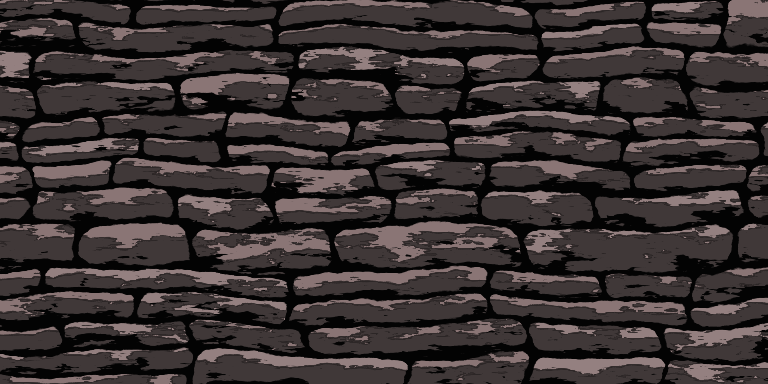
Give the GLSL for this texture, as a WebGL 2 fragment shader.

```glsl
#version 300 es
precision highp float;
// Dry stone wall: flat-toned, ragged slabs stacked in uneven courses with black joints.
uniform vec2 u_resolution;
out vec4 fragColor;

float hash(vec2 p) {
    return fract(sin(dot(p, vec2(127.1, 311.7))) * 43758.5);
}

// Distance to the nearest scattered point
float cellular(vec2 p) {
    vec2 cell = floor(p);
    float nearest = 4.0;
    for (int y = -1; y <= 1; y++)
        for (int x = -1; x <= 1; x++) {
            vec2 c = cell + vec2(x, y);
            vec2 toPoint = c + vec2(hash(c), hash(c + 57.3)) - p;
            nearest = min(nearest, dot(toPoint, toPoint));
        }
    return sqrt(nearest);
}

// Layered cellular noise centred on zero
float grain(vec2 p) {
    float sum = 0.0, amp = 1.5;
    for (int i = 0; i < 4; i++) {
        sum += amp * (cellular(p) - 0.45);
        p = p * 2.03 + 7.3;
        amp *= 0.55;
    }
    return sum;
}

// Jittered one-dimensional division: low edge, high edge, index
float edgeAt(float i, float seed, float jitter) {
    return i + jitter * (hash(vec2(i, seed)) - 0.5);
}

vec3 spanAt(float x, float seed, float jitter) {
    float i = floor(x);
    if (x < edgeAt(i, seed, jitter)) i -= 1.0;
    else if (x >= edgeAt(i + 1.0, seed, jitter)) i += 1.0;
    return vec3(edgeAt(i, seed, jitter), edgeAt(i + 1.0, seed, jitter), i);
}

float roundedBox(vec2 p, vec2 extent, float radius) {
    vec2 q = abs(p) - extent + radius;
    return length(max(q, 0.0)) + min(max(q.x, q.y), 0.0) - radius;
}

// Turns a field into an approximate distance to its zero contour
float contour(float field, float px) {
    return field * px / max(length(vec2(dFdx(field), dFdy(field))), 1e-4);
}

void main() {
    float px = 1.0 / u_resolution.y;
    vec2 p = gl_FragCoord.xy * px;

    // Undulating joints
    vec2 q = p + 0.011 * vec2(sin(31.0 * p.y + 4.0 * sin(5.0 * p.x)),
                              sin(7.0 * p.x + 3.0 * sin(4.0 * p.y)) + 0.5 * sin(17.0 * p.x + 9.0 * p.y));

    // Courses, then blocks along each course
    vec3 course = spanAt(q.y * 7.0, 3.0, 0.4);
    vec3 block = spanAt(q.x * 1.6, course.z * 7.3 + 11.0, 0.6);
    vec2 size = vec2((block.y - block.x) / 1.6, (course.y - course.x) / 7.0);
    vec2 uv = vec2(q.x * 1.6 - block.x, q.y * 7.0 - course.x) / vec2(block.y - block.x, course.y - course.x);
    vec2 id = vec2(block.z, course.z);

    // Split a block into one to three tilted layers
    float layers = clamp(floor(size.y / 0.075 + 1.1 * hash(id + 5.1) - 0.05), 1.0, 3.0);
    float tilt = 0.2 * (hash(id + 2.7) - 0.5) + 0.12 * (uv.x - 0.5) * (hash(id + 8.2) - 0.5);
    uv.y = clamp(uv.y + tilt * sin(3.1416 * uv.y), 0.0, 0.999) * layers;
    float layer = floor(uv.y);
    uv.y -= layer;
    size.y /= layers;
    id += vec2(31.0, 17.0) * layer;

    // Cut long layers into two stones
    if (size.x * (0.6 + hash(id + 4.4)) > 0.52) {
        float cut = mix(0.3, 0.7, hash(id + 6.9));
        float right = step(cut, uv.x);
        float share = mix(cut, 1.0 - cut, right);
        uv.x = (uv.x - cut * right) / share;
        size.x *= share;
        id += 73.0 * right;
    }

    // Stone outline, raised slightly to leave a heavier joint below
    vec2 local = (uv - 0.5) * size - vec2(0.0, 0.002);
    vec2 extent = size * 0.5 - vec2(0.007, 0.006);
    float radius = extent.y * mix(0.5, 0.95, hash(id + 1.3));
    float ragged = grain(p * vec2(14.0, 26.0));
    float stone = roundedBox(local, extent, radius) + 0.005 * ragged;

    // Lit upper faces and shaded cracks, streaked along the bedding
    float height = 0.6 * local.y / extent.y;
    float roughness = mix(0.35, 1.25, hash(id + 9.6));
    vec2 streak = p * vec2(6.0, 24.0) + 13.0 * hash(id + 3.8);
    float litField = height + roughness * grain(streak) - 0.25 - 0.5 * (hash(id + 7.7) - 0.5);
    float crackField = roughness * grain(streak * 1.2 + 41.0) - height - 0.5;
    float lit = contour(litField, px);
    float crack = contour(crackField, px);

    // Flat tones with a thin dark line between them
    vec3 lightTone = mix(vec3(0.54, 0.46, 0.46), vec3(0.58, 0.50, 0.50), step(0.63, hash(id + 12.5)));
    vec3 color = mix(vec3(0.25, 0.22, 0.22), lightTone, smoothstep(-0.7 * px, 0.7 * px, lit));
    float line = 1.0 - smoothstep(0.001, 0.0035, abs(lit));
    color = mix(color, vec3(0.15, 0.13, 0.13), 0.85 * line);
    float solid = min(-stone, -crack);
    color = mix(vec3(0.01), color, smoothstep(-0.5 * px, 0.8 * px, solid));
    fragColor = vec4(color, 1.0);
}
```
